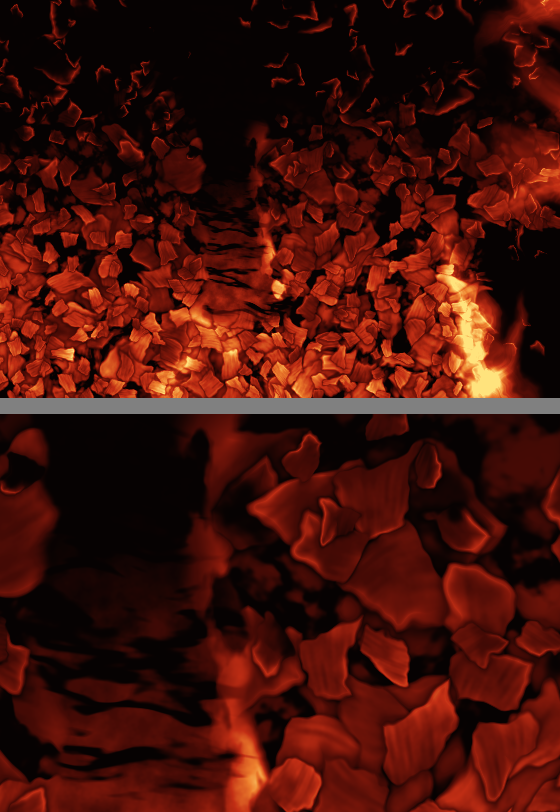
Top: the whole. Bottom: its middle third, enlarged.
Give the GLSL for this texture, as a Shadertoy shader.

```glsl
float hash(vec2 p) {
    return fract(sin(dot(p, vec2(127.1, 311.7))) * 43758.5453);
}

float noise(vec2 p) {
    vec2 i = floor(p), f = fract(p);
    f = f * f * (3.0 - 2.0 * f);
    return mix(mix(hash(i), hash(i + vec2(1, 0)), f.x),
               mix(hash(i + vec2(0, 1)), hash(i + 1.0), f.x), f.y);
}

float fbm(vec2 p) {
    float sum = 0.0, amp = 0.5;
    for (int i = 0; i < 4; i++) {
        sum += amp * noise(p);
        p = mat2(1.6, 1.2, -1.2, 1.6) * p + 7.3;
        amp *= 0.5;
    }
    return sum / 0.94;
}

mat2 rotate(float a) {
    return mat2(cos(a), sin(a), -sin(a), cos(a));
}

// Charred log standing in the middle of the bed
float logMask(vec2 p) {
    float x = p.x - 0.6 + 0.1 * (p.y - 0.45) + 0.06 * (fbm(p * 12.0) - 0.5);
    float width = mix(0.1, 0.06, smoothstep(0.2, 0.9, p.y));
    return smoothstep(width + 0.008, width - 0.008, abs(x)) * smoothstep(0.18, 0.24, p.y);
}

// Temperature of the bed: hot below, cold above and in the right hollow
float temperature(vec2 p) {
    float t = mix(0.74, 0.13, smoothstep(0.0, 0.93, p.y));
    t += 0.08 * smoothstep(0.5, 0.0, p.x) * smoothstep(0.75, 0.2, p.y);
    t += 0.08 * smoothstep(0.3, 0.0, abs(p.x - 1.08)) * smoothstep(0.85, 0.6, p.y);
    t -= 0.9 * smoothstep(1.18, 1.27, p.x) * smoothstep(0.46, 0.4, p.y);
    return max(t, 0.0);
}

// Paints one layer of tumbled coals over the heat below it
float coals(float heat, vec2 p, float freq, float seed, float density) {
    mat2 turn = rotate(seed);
    vec2 g = turn * p * freq, cell = floor(g);
    float edge = 0.012 + freq / iResolution.y;
    for (int j = -1; j <= 1; j++)
    for (int i = -1; i <= 1; i++) {
        vec2 id = cell + vec2(i, j), key = id + seed * 17.0;
        vec2 r = vec2(hash(key), hash(key + 31.7));
        vec2 s = vec2(hash(key + 57.1), hash(key + 83.9));
        vec2 center = id + 0.5 + 0.6 * (r - 0.5);
        vec2 world = center * turn / freq;
        float t = temperature(world);
        if (hash(key + 11.3) > density * (0.3 + 1.6 * t)) continue;
        if (logMask(world) > 0.5) continue;
        t *= 0.7 + 0.6 * s.x;

        // Skewed, tapered block with one corner knocked off
        vec2 q = rotate(6.28 * r.y) * (g - center);
        q.x += (s.y - 0.5) * q.y;
        q.y *= 1.0 + 1.8 * (r.x - 0.5) * q.x;
        vec2 b = abs(q) - vec2(0.26 + 0.2 * s.x, 0.17 + 0.22 * s.y) + 0.08;
        float d = length(max(b, 0.0)) + min(max(b.x, b.y), 0.0) - 0.08;
        d = max(d, dot(q, rotate(6.28 * s.y)[0]) - 0.14 - 0.25 * r.x);
        d += 0.14 * (noise(g * 4.0 + seed) - 0.5) + 0.05 * (noise(g * 11.0) - 0.5);

        // Glowing rim on one side, ashy grain on the face
        float side = smoothstep(-0.4, 0.8, dot(normalize(q + 0.001), rotate(6.28 * s.x)[0]));
        float rim = side * exp(-abs(d + 0.04) * 20.0) * mix(0.52, 0.2, smoothstep(0.1, 0.6, t));
        float grain = 0.55 + 0.55 * fbm(p * 50.0) + 0.3 * noise(q * vec2(5, 22) + seed);
        float face = max(t - 0.12, 0.0) * grain * (0.95 + 0.6 * q.x);
        float patches = mix(smoothstep(0.3, 0.5, fbm(p * 16.0 + seed)), 1.0, smoothstep(0.2, 0.5, t));
        heat *= 1.0 - 0.7 * exp(-15.0 * max(d, 0.0));
        heat = mix(heat, (face + rim) * patches, smoothstep(edge, -edge, d));
    }
    return heat;
}

// Tapering, wavering tongue of flame from a to b
float tongue(vec2 p, vec2 a, vec2 b, float width) {
    vec2 axis = b - a, dir = normalize(axis);
    float t = dot(p - a, axis) / dot(axis, axis);
    float across = dot(p - a, vec2(-dir.y, dir.x));
    across += width * (1.6 * noise(vec2(t * 3.0, a.x * 40.0)) - 0.8);
    across += width * 1.8 * (fbm(p * 11.0 + a * 9.0) - 0.5);
    float w = width * (1.05 - 0.8 * clamp(t, 0.0, 1.0));
    float streak = 0.3 + 1.1 * fbm(vec2(across * 45.0, t * 2.5) + a * 13.0);
    return exp(-across * across / (w * w)) * streak
         * smoothstep(-0.15, 0.1, t) * smoothstep(1.1, 0.4, t);
}

vec3 emberColor(float h) {
    vec3 c = mix(vec3(0.025, 0.008, 0.008), vec3(0.27, 0.04, 0.02), smoothstep(0.02, 0.2, h));
    c = mix(c, vec3(0.50, 0.09, 0.04), clamp(h * 5.0 - 1.0, 0.0, 1.0));
    c = mix(c, vec3(0.76, 0.18, 0.08), clamp(h * 5.0 - 2.0, 0.0, 1.0));
    c = mix(c, vec3(0.93, 0.50, 0.18), clamp(h * 5.0 - 3.0, 0.0, 1.0));
    return mix(c, vec3(1.0, 0.89, 0.49), clamp(h * 5.0 - 4.0, 0.0, 1.0));
}

void mainImage(out vec4 fragColor, in vec2 fragCoord) {
    vec2 p = fragCoord / iResolution.y;
    vec2 warped = p + 0.025 * (vec2(noise(p * 15.0), noise(p * 15.0 + 40.0)) - 0.5);

    // Crumbled embers, then coals from large to small
    float crumbs = smoothstep(0.0, 0.2, abs(fbm(warped * 24.0) - 0.5)) * smoothstep(0.3, 0.6, fbm(p * 13.0));
    float heat = max(temperature(p) - 0.16, 0.0) * 1.3 * crumbs;
    heat = coals(heat, warped, 6.5, 0.4, 0.85);
    heat = coals(heat, warped, 9.5, 1.3, 0.85);
    heat = coals(heat, warped, 13.0, 2.2, 0.6);
    heat = coals(heat, warped, 20.0, 3.7, 0.4);
    heat = min(heat, 0.58) + 0.5 * max(heat - 0.58, 0.0);

    // Log bark with sagging cracks and broken glow on the right edge
    float cracks = abs(fbm(warped * vec2(9, 30) + vec2(0, 5.0 * p.x)) - 0.5);
    float bark = smoothstep(0.01, 0.1, cracks) * (0.03 + 0.42 * smoothstep(0.62, 0.2, p.y));
    bark *= 0.3 + 1.2 * fbm(p * 45.0);
    float lit = smoothstep(0.02, 0.09, p.x - 0.6 + 0.1 * (p.y - 0.45));
    bark += 0.55 * lit * smoothstep(0.72, 0.6, p.y) * smoothstep(0.47, 0.62, fbm(p * vec2(30, 18)));
    heat = mix(heat, bark, logMask(warped));

    // Red haze and wisps at the upper right
    float haze = smoothstep(1.2, 1.4, p.x + 0.2 * (fbm(p * 5.0) - 0.5)) * smoothstep(0.44, 0.6, p.y);
    float flame = 0.42 * haze * smoothstep(0.25, 0.7, fbm(rotate(0.6) * p * vec2(4, 12)));
    flame += 0.4 * tongue(p, vec2(1.45, 1.02), vec2(1.17, 0.84), 0.06);
    flame += 0.45 * tongue(p, vec2(1.46, 0.55), vec2(1.15, 0.42), 0.035);

    // Bright flames along the bottom
    flame += 0.95 * tongue(p, vec2(1.24, -0.03), vec2(1.13, 0.48), 0.062);
    flame += 0.6 * tongue(p, vec2(1.22, 0.0), vec2(1.34, 0.27), 0.03);
    flame += 0.6 * tongue(p, vec2(0.41, -0.05), vec2(0.5, 0.17), 0.06);
    flame += 0.6 * tongue(p, vec2(0.59, 0.12), vec2(0.42, 0.24), 0.03);
    flame += 0.3 * tongue(p, vec2(0.62, -0.02), vec2(0.8, 0.14), 0.05);
    heat = heat * (1.0 - 0.6 * min(flame, 1.0)) + flame;

    fragColor = vec4(emberColor(heat), 1.0);
}
```
